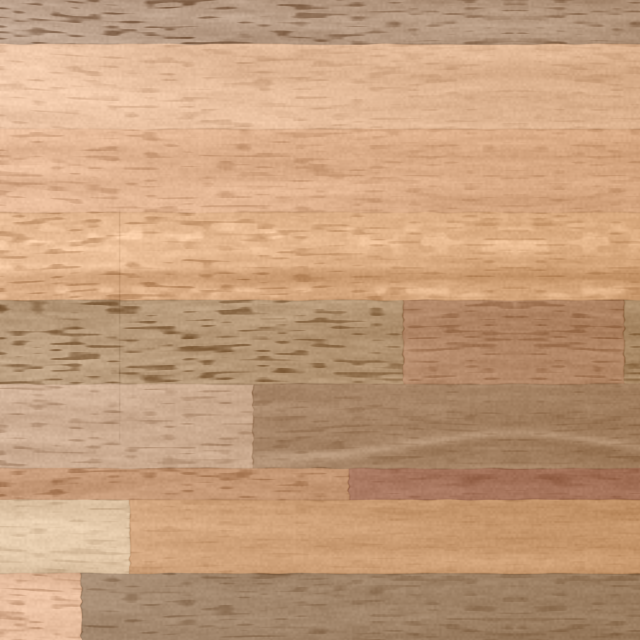
A Shadertoy shader for this texture:

```glsl
// Butcher-block wood: nine horizontal staves of uneven height, some butt-jointed.
// Each stave gets its own tone, then stretched noise adds bands, fibres and pores;
// the grain is folded about a vertical axis near the right side.
#define ROWS 9
#define FOLD_X 0.805
#define BAND_AMOUNT 0.085
#define FIBRE_AMOUNT 0.10
#define PORE_AMOUNT 0.24
#define SEAM_WIDTH 0.0016
#define SEAM_DARKNESS 0.13
#define LEFT_WASH vec3(0.07, 0.085, 0.105)

// Top edge of each stave, measured down from the top
const float rowTop[ROWS] = float[](-0.1, 0.069, 0.202, 0.332, 0.469, 0.600, 0.732, 0.781, 0.896);
// Butt joint position; 2.0 means an unbroken stave
const float jointX[ROWS] = float[](2.0, 2.0, 2.0, 2.0, 0.630, 0.395, 0.545, 0.203, 0.127);
// How open the pores are in each stave
const float poreStrength[ROWS] = float[](1.0, 0.35, 0.4, 0.55, 0.95, 0.5, 0.55, 0.3, 0.6);
const vec3 leftTone[ROWS] = vec3[](
    vec3(0.72, 0.61, 0.52), vec3(0.90, 0.74, 0.61), vec3(0.87, 0.69, 0.55),
    vec3(0.87, 0.69, 0.53), vec3(0.70, 0.58, 0.45), vec3(0.78, 0.65, 0.54),
    vec3(0.76, 0.58, 0.44), vec3(0.86, 0.75, 0.62), vec3(0.87, 0.70, 0.57));
const vec3 rightTone[ROWS] = vec3[](
    vec3(0.72, 0.61, 0.52), vec3(0.90, 0.74, 0.61), vec3(0.87, 0.69, 0.55),
    vec3(0.87, 0.69, 0.53), vec3(0.73, 0.565, 0.445), vec3(0.67, 0.54, 0.425),
    vec3(0.68, 0.49, 0.40), vec3(0.81, 0.63, 0.47), vec3(0.64, 0.53, 0.425));

float hash(vec2 p) {
    vec3 q = fract(vec3(p.xyx) * 0.1031);
    q += dot(q, q.yzx + 33.33);
    return fract((q.x + q.y) * q.z);
}

float noise(vec2 p) {
    vec2 i = floor(p), f = fract(p);
    f = f * f * (3.0 - 2.0 * f);
    return mix(mix(hash(i), hash(i + vec2(1, 0)), f.x),
               mix(hash(i + vec2(0, 1)), hash(i + vec2(1, 1)), f.x), f.y);
}

float bump(float x, float width) {
    return exp(-x * x / (width * width));
}

// Brightness offset of the grain; p.y runs down from the top
float grain(vec2 p, float seed, float pores) {
    float x = FOLD_X - abs(p.x - FOLD_X);
    float slope = 0.07 * (hash(vec2(seed, 3.0)) - 0.65);
    float y = p.y + slope * x * (1.0 - x) + 0.012 * (noise(vec2(x * 5.0, p.y * 9.0 + seed)) - 0.5);
    vec2 shift = vec2(17.0, 31.0) * seed;
    float bands = noise(vec2(x * 2.5, y * 38.0) + shift) - 0.5;
    float fibres = 0.6 * noise(vec2(x * 16.0, y * 130.0) + shift)
                 + 0.4 * noise(vec2(x * 48.0, y * 270.0) + shift) - 0.5;
    float dashes = smoothstep(0.60, 0.95, noise(vec2(x * 34.0, y * 215.0) + shift + 7.0));
    float openness = pores * mix(1.0, 0.6, smoothstep(0.2, 0.75, x));
    return BAND_AMOUNT * bands + FIBRE_AMOUNT * (0.45 + pores * 0.6) * fibres
         - PORE_AMOUNT * openness * dashes;
}

// Figure peculiar to single staves: dark stripe with flecks, and an arched pale streak
float figure(vec2 p, int row) {
    float x = FOLD_X - abs(p.x - FOLD_X);
    if (row == 3) {
        float flecks = smoothstep(0.5, 0.85, noise(vec2(x * 42.0, p.y * 95.0)));
        float fleckZone = bump(p.y - 0.372, 0.027) + bump(p.y - 0.457, 0.013);
        return 0.075 * flecks * fleckZone - 0.065 * bump(p.y - 0.435, 0.012)
             + 0.04 * bump(p.y - 0.415, 0.005);
    }
    if (row == 5) {
        float arch = 0.712 - 0.035 * smoothstep(0.48, 0.80, x);
        return smoothstep(0.395, 0.55, x) * (0.075 * bump(p.y - arch, 0.006)
             - 0.05 * bump(p.y - arch - 0.016, 0.011));
    }
    return 0.0;
}

vec3 stave(vec2 p, int row, float aa) {
    float ragged = 0.003 * (noise(vec2(p.y * 150.0, float(row))) - 0.5);
    float d = p.x - jointX[row] + ragged;
    float side = smoothstep(-aa, aa, d);
    // The jointed middle row resumes its first wood at the far right
    float endJoint = row == 4 ? p.x - 0.975 + ragged : -1.0;
    side *= 1.0 - smoothstep(-aa, aa, endJoint);
    vec3 color = mix(leftTone[row], rightTone[row], side);
    float seed = float(row) + 1.0;
    float tone = mix(grain(p, seed, poreStrength[row]),
                     grain(p, seed + 11.0, poreStrength[row] * 0.7), side);
    tone += figure(p, row);
    float seam = max(bump(d, SEAM_WIDTH), bump(endJoint, SEAM_WIDTH));
    tone -= SEAM_DARKNESS * seam * noise(vec2(p.y * 140.0, 5.0));
    return color + tone * vec3(0.92, 1.0, 1.05);
}

void mainImage(out vec4 fragColor, in vec2 fragCoord) {
    vec2 p = fragCoord / iResolution.xy;
    p.y = 1.0 - p.y;
    float aa = 0.8 / iResolution.y;

    // Lay the staves from top to bottom, each covering what lies below its edge
    vec3 color = vec3(0.0);
    for (int row = 0; row < ROWS; row++) {
        float d = p.y - rowTop[row] + 0.002 * (noise(vec2(p.x * 30.0, float(row))) - 0.5);
        if (d < -0.02) break;
        color = mix(color, stave(p, row, aa), smoothstep(-aa, aa, d));
        float wear = noise(vec2(p.x * 45.0, float(row) + 20.0));
        color -= SEAM_DARKNESS * 0.7 * wear * bump(d, SEAM_WIDTH);
    }

    // Pale left side, faint upright scratch and fine surface speckle
    color += LEFT_WASH * (0.45 - p.x);
    float scratchSpan = smoothstep(0.32, 0.34, p.y) * (1.0 - smoothstep(0.68, 0.71, p.y));
    color -= 0.09 * scratchSpan * bump(p.x - 0.187, 0.0014) * noise(vec2(p.y * 60.0, 2.0));
    color += 0.04 * (noise(p * 250.0) - 0.5);
    fragColor = vec4(clamp(color, 0.0, 1.0), 1.0);
}
```
